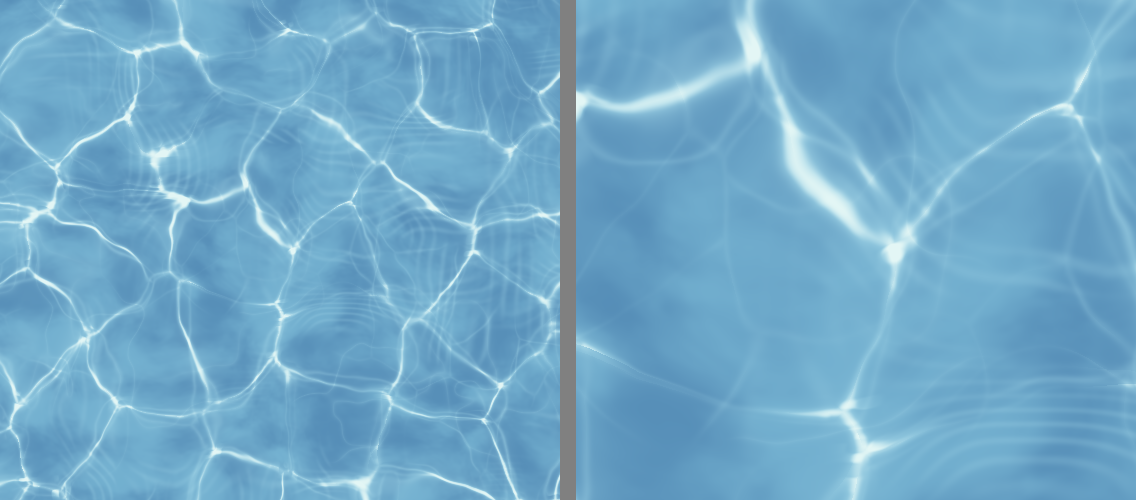
Left: the whole. Right: its middle third, enlarged.
This texture is drawn by a Shadertoy shader. Its source:

```glsl
// Sunlit pool water: a warped net of bright caustic lines over mottled blue.
#define CELLS 5.3
#define LINE_WIDTH 0.021
#define WARP 0.42
#define STRAND_SPREAD 0.20
#define RIPPLE_FREQ 50.0
#define RIPPLE_GAIN 0.20
#define DEEP vec3(0.335, 0.555, 0.718)
#define SHALLOW vec3(0.448, 0.688, 0.812)
#define GLOW vec3(0.620, 0.825, 0.900)
#define SPARK vec3(0.890, 0.965, 0.960)

float hash(vec2 p) {
    return fract(sin(dot(p, vec2(127.1, 311.7))) * 43758.5453);
}

vec2 hash2(vec2 p) {
    return vec2(hash(p), hash(p + 57.3));
}

float noise(vec2 p) {
    vec2 i = floor(p), f = fract(p);
    f = f * f * f * (f * (f * 6.0 - 15.0) + 10.0);
    return mix(mix(hash(i), hash(i + vec2(1, 0)), f.x),
               mix(hash(i + vec2(0, 1)), hash(i + vec2(1, 1)), f.x), f.y);
}

float fbm(vec2 p) {
    float sum = 0.0, gain = 0.5;
    for (int i = 0; i < 4; i++) {
        sum += gain * noise(p);
        p = mat2(1.6, 1.2, -1.2, 1.6) * p + 7.1;
        gain *= 0.5;
    }
    return sum / 0.9375;
}

vec2 noise2(vec2 p) {
    return vec2(noise(p), noise(p + 31.7)) - 0.5;
}

vec2 site(vec2 cell) {
    return cell + 0.04 + 0.92 * hash2(cell);
}

// Voronoi borders, each with its own strength: x = line, y = halo, z = knot
vec3 caustic(vec2 p, float width) {
    vec2 base = floor(p), nearCell = base;
    float best = 9.0;
    for (int y = -1; y <= 1; y++)
    for (int x = -1; x <= 1; x++) {
        vec2 cell = base + vec2(x, y);
        vec2 r = site(cell) - p;
        float d = dot(r, r);
        if (d < best) { best = d; nearCell = cell; }
    }
    vec2 a = site(nearCell);
    float d1 = 9.0, d2 = 9.0, strength = 0.0;
    for (int y = -2; y <= 2; y++)
    for (int x = -2; x <= 2; x++) {
        if (x == 0 && y == 0) continue;
        vec2 cell = nearCell + vec2(x, y);
        vec2 b = site(cell);
        float d = dot(0.5 * (a + b) - p, normalize(b - a));
        if (d < d1) {
            d2 = d1;
            d1 = d;
            strength = 0.15 + 0.85 * smoothstep(0.1, 0.65, hash(nearCell + cell + 3.7));
        } else d2 = min(d2, d);
    }
    // All borders share one strength where they meet
    strength = mix(0.65, strength, smoothstep(0.02, 0.3, d2));
    float knot = exp(-d2 * d2 / 0.008);
    float w = width * (0.6 + 0.5 * strength + 0.4 * knot);
    float line = 0.8 * exp(-d1 * d1 / (w * w)) + 0.2 * exp(-d1 / (1.6 * w));
    return vec3(strength * line, strength * exp(-d1 / 0.11), knot);
}

// Bundles of fine parallel wavelets, fading in and out in patches
float ripples(vec2 p, float seed) {
    float bend = 0.8 * noise(p * 1.1 + seed) + 0.2 * noise(p * vec2(3.1, 2.0) + seed);
    float wave = 0.5 + 0.5 * sin(RIPPLE_FREQ * (p.x + bend));
    float patches = smoothstep(0.52, 0.8, noise(p * vec2(1.6, 1.1) + seed * 2.3));
    return patches * wave * wave * smoothstep(0.2, 0.8, noise(p * vec2(7.0, 1.5)));
}

// Thin threads along the level lines of smooth noise
float threads(vec2 p) {
    float level = abs(noise(p) + 0.25 * noise(p * 2.3) - 0.62);
    return exp(-level * 36.0) * smoothstep(0.35, 0.7, noise(p * 0.8 + 19.0));
}

void mainImage(out vec4 fragColor, in vec2 fragCoord) {
    vec2 p = CELLS * fragCoord / iResolution.y + 11.0;
    vec2 q = p + WARP * noise2(p * 0.9) + 0.13 * noise2(p * 2.6) + 0.035 * noise2(p * 6.5);

    // Soft mottling of the water body
    float mottle = 0.5 * fbm(q * 1.15 + 4.0) + 0.5 * fbm(q * vec2(2.3, 3.2));
    vec3 color = mix(DEEP, SHALLOW, smoothstep(0.27, 0.71, mottle));

    // Main net plus fainter strands that split from it and rejoin
    float light = 0.0;
    for (int i = 0; i < 3; i++) {
        float k = float(i);
        vec2 shift = STRAND_SPREAD * k * noise2(p * 1.6 + 23.0 * k);
        float swell = smoothstep(0.2, 0.8, noise(p * 2.4 + 5.0 * k));
        vec3 c = caustic(q + shift, LINE_WIDTH * (0.7 + 0.6 * swell));
        float fade = smoothstep(0.1, 0.7, noise(p * 1.5 + 13.0 * k));
        float gain = i == 0 ? 0.85 : 0.32;
        light += gain * c.x * (0.4 + 0.35 * fade + 0.35 * swell) + 0.06 * c.y;
        if (i == 0) {
            float flecks = smoothstep(0.4, 0.75, noise(q * vec2(13.0, 17.0)));
            light += c.z * (0.08 + 0.5 * flecks) * fade;
        }
    }

    // Faint secondary detail
    vec3 fine = caustic(q * 1.7 + 40.0 + 0.5 * noise2(p * 1.9), 1.2 * LINE_WIDTH);
    light += 0.22 * fine.x * smoothstep(0.35, 0.7, noise(p * 1.2 + 8.0));
    light += 0.2 * threads(p * vec2(1.5, 1.1)) + 0.18 * threads(q.yx * 1.8 + 60.0);
    light += RIPPLE_GAIN * (ripples(p, 3.0) + ripples(p.yx, 17.0));

    color = mix(color, GLOW, clamp(light * 1.15, 0.0, 1.0));
    color = mix(color, SPARK, smoothstep(0.5, 1.2, light));
    fragColor = vec4(color, 1.0);
}
```
